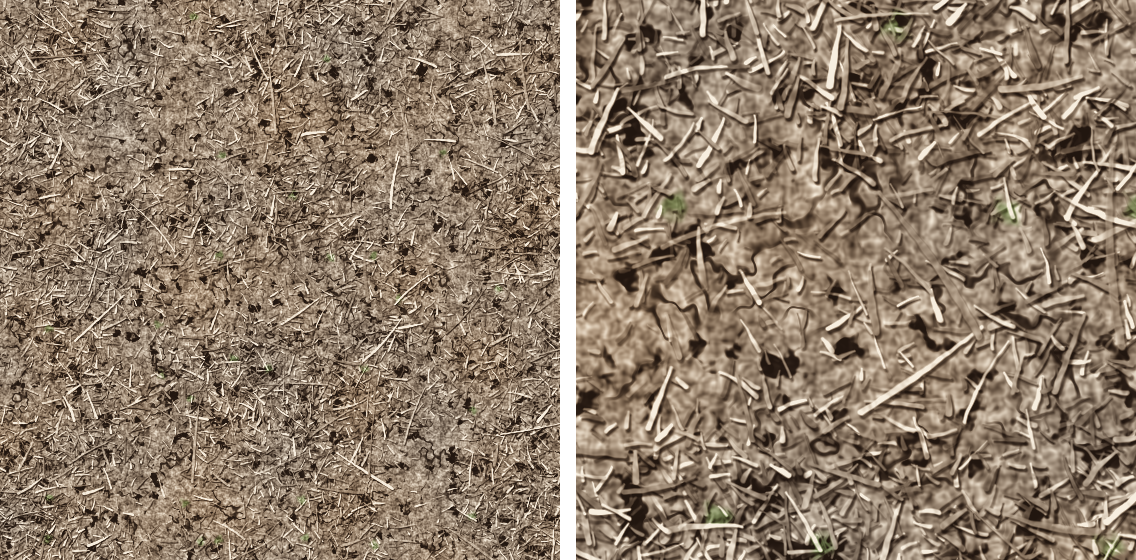
Left, the full canvas; right, a detail of the centre.
Write a Shadertoy shader that draws this texture.

```glsl
// Dry ground littered with chopped straw, dark crevices and a few green sprouts.
#define DARK_EARTH vec3(0.13, 0.085, 0.06)
#define PALE_STRAW vec3(0.97, 0.935, 0.875)
#define WARM_TINT vec3(0.04, 0.0, -0.04)
#define SPROUT_TINT vec3(-0.09, 0.02, -0.08)
#define STRAW_LAYERS 7
#define STRAW_WIDTH 0.00118
#define STRAW_COVER 0.55
#define SHADOW_OFFSET vec2(0.0011, -0.0020)
#define SHADOW_DEPTH 0.64
#define SOIL_TONE 0.52
#define SOIL_GRAIN 0.30
#define CONTRAST 1.17

const float PI = 3.14159;

vec3 hash3(vec3 p) {
    p = fract(p * vec3(0.1031, 0.1030, 0.0973));
    p += dot(p, p.yxz + 33.33);
    return fract((p.xxy + p.yxx) * p.zyx);
}

float gradientAt(vec2 id, vec2 offset) {
    float angle = 2.0 * PI * hash3(vec3(id, 7.3)).x;
    return dot(vec2(cos(angle), sin(angle)), offset);
}

float gradientNoise(vec2 p) {
    vec2 id = floor(p), f = fract(p);
    vec2 u = f * f * f * (f * (f * 6.0 - 15.0) + 10.0);
    vec2 e = vec2(0.0, 1.0);
    return mix(mix(gradientAt(id, f), gradientAt(id + e.yx, f - e.yx), u.x),
               mix(gradientAt(id + e, f - e), gradientAt(id + 1.0, f - 1.0), u.x), u.y);
}

// Sum of octaves that keeps the fine crumbs strong
float crumbs(vec2 uv) {
    float sum = 0.0, amplitude = 0.5, frequency = 26.0;
    for (int i = 0; i < 5; i++) {
        sum += amplitude * gradientNoise(uv * frequency + float(i) * 19.7);
        amplitude *= 1.18;
        frequency *= 1.8;
    }
    return sum;
}

// Coverage of one slightly bent, tapering stalk centred on the origin
float stalk(vec2 p, vec2 dir, float halfLength, float width, float bend, float blur) {
    vec2 q = vec2(dot(p, dir), dot(p, vec2(-dir.y, dir.x)));
    q.y += bend * q.x * q.x / halfLength;
    float taper = 1.0 - 0.5 * smoothstep(-0.4, 1.0, q.x / halfLength);
    float d = length(vec2(max(abs(q.x) - halfLength, 0.0), q.y)) - width * taper;
    return 1.0 - smoothstep(-blur, blur, d);
}

// Scatters one stalk per cell, each with its cast shadow
void layStraw(inout float tone, vec2 uv, float scale, float seed,
              float cover, float thickness, float lift, float grain) {
    float blur = max(0.6 / iResolution.y, 0.0007);
    vec2 cell = floor(uv * scale);
    for (int y = -1; y <= 1; y++)
    for (int x = -1; x <= 1; x++) {
        vec2 id = cell + vec2(x, y);
        vec3 place = hash3(vec3(id, seed));
        float present = smoothstep(0.0, 0.12, cover - place.z);
        if (present <= 0.0) continue;

        vec3 shape = hash3(vec3(id, seed + 51.7));
        vec3 look = hash3(vec3(id, seed + 93.1));
        vec2 p = uv - (id + place.xy) / scale;
        vec2 dir = vec2(cos(shape.x * PI), sin(shape.x * PI));
        float halfLength = mix(0.22, 0.85, shape.y * shape.y) / scale;
        float width = thickness * mix(0.6, 1.6, shape.z);
        float bend = (look.x - 0.5) * 0.2;

        float shadow = stalk(p - SHADOW_OFFSET, dir, halfLength, width * 1.15, bend, blur * 1.4);
        float depth = SHADOW_DEPTH * mix(0.6, 1.2, look.z);
        tone *= 1.0 - depth * present * shadow;
        float body = stalk(p, dir, halfLength, width, bend, blur);
        float strawTone = mix(0.36, 1.0, look.y * sqrt(look.y)) + lift + 0.6 * grain;
        tone = mix(tone, strawTone, body * present);
    }
}

// Soft ragged leaves in a few cells
float sprouts(vec2 uv) {
    vec2 cell = floor(uv * 16.0);
    vec3 h = hash3(vec3(cell, 211.0));
    vec2 p = fract(uv * 16.0) - mix(vec2(0.25), vec2(0.75), h.xy);
    float radius = 0.10 + 0.12 * gradientNoise(uv * 110.0);
    return step(0.88, h.z) * (1.0 - smoothstep(radius - 0.07, radius + 0.07, length(p)));
}

void mainImage(out vec4 fragColor, in vec2 fragCoord) {
    vec2 uv = fragCoord / iResolution.y;

    // A slight warp of the plane roughens every outline
    vec2 wobble = vec2(gradientNoise(uv * 120.0), gradientNoise(uv * 120.0 + 77.0));
    vec2 rough = uv + 0.0009 * wobble;
    vec2 ragged = uv + 0.006 * wobble;

    // Crumbly soil, bare in some patches
    float grain = SOIL_GRAIN * crumbs(uv + 0.002 * wobble);
    float patches = gradientNoise(uv * 4.5 + 3.1) + 0.6 * gradientNoise(uv * 11.0 + 8.4);
    float cover = clamp(STRAW_COVER + 0.85 * patches, 0.1, 0.95);
    float tone = SOIL_TONE + grain;

    // Small hollows and thin cracks
    float hollows = gradientNoise(ragged * 34.0 + 41.0) + 0.8 * gradientNoise(ragged * 75.0 + 5.0);
    float pocket = smoothstep(0.26, 0.52, hollows + 0.2 * patches - 0.6 * grain);
    float crack = 1.0 - smoothstep(0.02, 0.11, abs(gradientNoise(ragged * 42.0 + 23.0)));
    crack *= smoothstep(0.0, 0.25, gradientNoise(uv * 19.0 + 67.0));
    float gloom = max(pocket, 0.85 * crack);
    tone *= 1.0 - 0.78 * gloom;

    // Chopped straw, from fine chaff up to longer pieces
    for (int i = 0; i < STRAW_LAYERS; i++) {
        float k = float(i) / float(STRAW_LAYERS - 1);
        layStraw(tone, rough, mix(82.0, 28.0, k), 11.0 + 7.0 * float(i),
                 cover * mix(1.0, 0.85, k), STRAW_WIDTH * mix(0.8, 1.15, k), 0.08 * k, grain);
        if (i == 4) tone *= 1.0 - 0.4 * gloom;
    }

    // Sparse long stalks on top
    for (int i = 0; i < 2; i++)
        layStraw(tone, rough, 12.0, 131.0 + 9.0 * float(i), 0.3, STRAW_WIDTH * 1.4, 0.16, grain);

    // Tone to colour
    tone = clamp((tone - 0.5) * CONTRAST + 0.525, 0.0, 1.0);
    float midtone = 4.0 * tone * (1.0 - tone);
    float warmth = 1.0 + 0.8 * gradientNoise(uv * 7.0 + 60.0);
    vec3 color = mix(DARK_EARTH, PALE_STRAW, tone) + WARM_TINT * midtone * warmth;
    color += SPROUT_TINT * sprouts(uv) * midtone;
    fragColor = vec4(color, 1.0);
}
```
